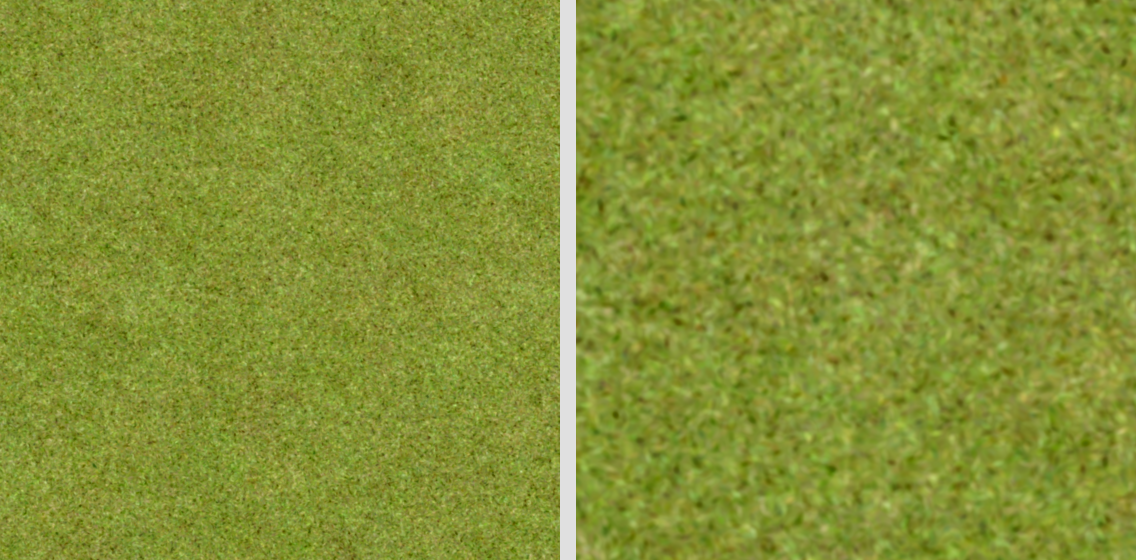
Left: the whole. Right: its middle third, enlarged.
Give the GLSL for this texture, as a Shadertoy shader.

```glsl
// Short mown grass: cellular noise whose cells each hold one soft, turned blade.
// Three fine layers overlap into dense grain, two coarse ones add faint patches;
// every blade carries separate lightness, hue and blueness tones.

const vec3 MEAN_GREEN = vec3(0.519, 0.571, 0.203);
const vec3 LIGHT_AXIS = vec3(1.0, 1.0, 0.95);   // shadow to sunlit tip
const vec3 DRY_AXIS   = vec3(0.5, -0.5, 0.15);  // fresh green to straw
const vec3 BLUE_AXIS  = vec3(0.1, 0.1, 1.0);    // olive to pale grey-green
const vec3 SOIL_SHADE = vec3(0.02, 0.03, 0.01);

// Strength of the three tones: lightness, dryness, blueness
const vec3 BLADE_TONES = vec3(0.080, 0.042, 0.046);
const vec3 TUFT_TONES  = vec3(0.030, 0.028, 0.020);
const vec3 PATCH_TONES = vec3(0.022, 0.020, 0.012);

const int BLADE_LAYERS = 3;

// Integer hash: three random values from 0 to 1 per cell and seed
vec3 hash3(vec2 cell, int seed) {
    uvec3 v = uvec3(ivec3(ivec2(cell), seed));
    v = v * 1664525u + 1013904223u;
    v += v.yzx * v.zxy;
    v ^= v >> 16u;
    v += v.yzx * v.zxy;
    return vec3(v >> 8u) / 16777216.0;
}

// Soft ellipse of half length 1, fading smoothly to zero at its rim
float softBlade(vec2 offset, float angle, float halfWidth) {
    vec2 along = vec2(cos(angle), sin(angle));
    vec2 local = vec2(dot(offset, along),
                      dot(offset, vec2(-along.y, along.x)) / halfWidth);
    float fade = max(0.0, 1.0 - dot(local, local));
    return fade * fade;
}

// Sum of the blades near a point: x lightness, y dryness, z blueness
vec3 bladeLayer(vec2 uv, float cells, float halfWidth, float lean, float spread, int seed) {
    vec2 p = uv * cells;
    vec2 home = floor(p);
    vec3 tones = vec3(0.0);
    for (int y = -1; y <= 1; y++) {
        for (int x = -1; x <= 1; x++) {
            vec2 cell = home + vec2(x, y);
            vec3 place = hash3(cell, seed);
            vec3 tone = 2.0 * hash3(cell, seed + 1) - 1.0;
            float angle = lean + spread * (place.z - 0.5);
            tones += tone * softBlade(p - cell - place.xy, angle, halfWidth);
        }
    }
    return tones;
}

void mainImage(out vec4 fragColor, in vec2 fragCoord) {
    vec2 uv = fragCoord / iResolution.y;

    // Overlapping blades, each layer finer than the last
    vec3 blades = vec3(0.0);
    float cells = 130.0;
    for (int i = 0; i < BLADE_LAYERS; i++) {
        blades += bladeLayer(uv, cells, 0.58, -0.4, 2.9, 10 + 10 * i);
        cells *= 1.27;
    }

    // Uneven growth
    vec3 tufts   = bladeLayer(uv, 38.0, 0.65, -0.4, 2.4, 50);
    vec3 patches = bladeLayer(uv, 11.0, 0.80, -0.4, 3.1, 60);

    vec3 tones = BLADE_TONES * blades + TUFT_TONES * tufts + PATCH_TONES * patches;
    vec3 color = MEAN_GREEN + tones.x * LIGHT_AXIS + tones.y * DRY_AXIS + tones.z * BLUE_AXIS;

    // Deepest gaps between blades let a little soil through
    color -= SOIL_SHADE * smoothstep(0.07, 0.17, -tones.x);

    fragColor = vec4(clamp(color, 0.0, 1.0), 1.0);
}
```
